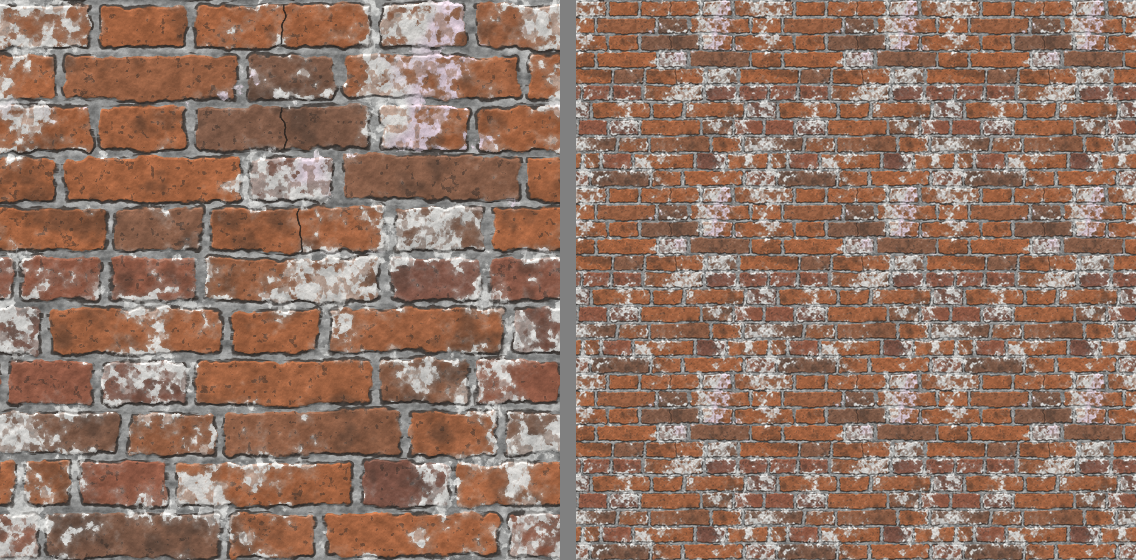
Left: one tile. Right: repeated 3 by 3.
Give the GLSL for this texture, as a WebGL 2 fragment shader.

```glsl
#version 300 es
precision highp float;
// Weathered brick wall: eleven courses of long and short bricks in grey mortar,
// built from ragged rounded boxes, then covered with flaking limewash.
// All noise lattices wrap, so the wall tiles in both directions.

#define ROWS 11.0
#define SHORT_SLOT 0.172
#define JOINT vec2(0.020, 0.015)
#define RAGGED 0.017
#define PAINT 0.0
#define ORANGE vec3(0.64, 0.395, 0.265)
#define BROWN vec3(0.50, 0.365, 0.295)
#define CRIMSON vec3(0.51, 0.33, 0.29)
#define MORTAR vec3(0.56, 0.56, 0.555)
#define LIME vec3(0.80, 0.80, 0.79)
#define LILAC vec3(0.82, 0.76, 0.81)
#define SOOT vec3(0.21, 0.185, 0.17)

uniform vec2 u_resolution;
out vec4 fragColor;

// Centre of the first short brick in each course, from the top down
const float SHORT_CENTRE[11] = float[11](0.258, 0.022, 0.257, 0.020, 0.283,
    0.276, -0.007, 0.257, 0.309, 0.224, -0.012);

struct Brick { vec2 pos; float dist, id, row, isShort, cracked; };

float hash(vec2 p) {
    vec3 q = fract(p.xyx * 0.1031);
    q += dot(q, q.yzx + 33.33);
    return fract((q.x + q.y) * q.z);
}

// Value noise whose lattice repeats after "period" cells
float noise(vec2 p, vec2 period, float seed) {
    vec2 i = floor(p), f = fract(p);
    f = f * f * (3.0 - 2.0 * f);
    vec2 a = mod(i, period) + seed, b = mod(i + 1.0, period) + seed;
    return mix(mix(hash(a), hash(vec2(b.x, a.y)), f.x),
               mix(hash(vec2(a.x, b.y)), hash(b), f.x), f.y);
}

float fbm(vec2 uv, vec2 freq, float seed) {
    float sum = 0.0, amp = 0.533;
    for (int k = 0; k < 4; k++) {
        sum += amp * noise(uv * freq, freq, seed + float(k) * 17.0);
        freq *= 2.0;
        amp *= 0.5;
    }
    return sum;
}

// Finds the brick slot under a point and the distance to its worn outline
Brick locate(vec2 uv) {
    vec2 w = uv + 0.016 * (vec2(fbm(uv, vec2(6), 1.0), fbm(uv, vec2(6), 2.0)) - 0.5);
    float y = (1.0 - w.y) * ROWS;
    float row = mod(floor(y), ROWS);
    float t = 2.0 * fract(w.x - SHORT_CENTRE[int(row)] + 0.5 * SHORT_SLOT);
    float pair = floor(t), x = 0.5 * fract(t);
    bool isShort = x < SHORT_SLOT;
    float lo = isShort ? 0.0 : SHORT_SLOT, hi = isShort ? SHORT_SLOT : 0.5;

    // Three lower courses replace one long brick by two short ones
    bool split = !isShort && pair > 0.5 && row > 4.0 && mod(row, 2.0) > 0.5;
    float cut = row > 8.0 ? 0.40 : 0.336;
    if (split && x < cut) hi = cut;
    else if (split) lo = cut;

    Brick b;
    b.row = row;
    b.isShort = float(isShort || split);
    b.cracked = float(!isShort && pair < 0.5 && row < 5.0 && mod(row, 2.0) < 0.5);
    b.id = hash(vec2(row * 7.0 + pair * 3.0, floor(lo * 50.0)) + 5.0);
    b.pos = vec2(x - 0.5 * (lo + hi), (0.5 - fract(y)) / ROWS);
    vec2 halfSize = 0.5 * (vec2(hi - lo, 1.0 / ROWS) - JOINT * (0.85 + 0.3 * b.id));
    vec2 q = abs(b.pos) - halfSize + 0.006;
    b.dist = length(max(q, 0.0)) + min(max(q.x, q.y), 0.0) - 0.006;
    b.dist += RAGGED * (fbm(uv, vec2(44), 3.0) - 0.5);
    return b;
}

float height(Brick b, vec2 uv) {
    return 0.8 - 0.8 * smoothstep(-0.004, 0.003, b.dist) + 0.7 * fbm(uv, vec2(90), 4.0);
}

void main() {
    vec2 uv = gl_FragCoord.xy / u_resolution;
    Brick b = locate(uv);
    float body = 1.0 - smoothstep(-0.0015, 0.0015, b.dist);
    float coarse = fbm(uv, vec2(9), 11.0);
    float fine = fbm(uv, vec2(60), 12.0);
    float grit = fbm(uv, vec2(110), 15.0);
    float streak = fbm(uv, vec2(16, 80), 13.0);

    // Fired clay with a tone of its own, mottling, soot and pits
    vec3 clay = mix(ORANGE, BROWN, smoothstep(0.25, 0.95, fract(b.id * 7.3)));
    clay = mix(clay, CRIMSON, 0.6 * b.isShort * step(0.6, fract(b.id * 13.7)));
    clay *= 0.66 + 0.34 * fine + 0.16 * coarse + 0.18 * grit;
    clay = mix(clay, SOOT, 0.40 * smoothstep(0.54, 0.78, fbm(uv, vec2(18), 14.0)));
    clay = mix(clay, SOOT, 0.50 * smoothstep(0.64, 0.78, grit));

    // Mortar with flat streaks and thin dark gaps, deepest below each brick
    vec3 joint = MORTAR * (0.32 + 0.62 * streak + 0.38 * fine + 0.40 * grit);
    float below = 1.0 - smoothstep(-0.03, 0.0, b.pos.y);
    float gap = smoothstep(0.44, 0.58, streak + 0.11 * below);
    gap *= 1.0 - smoothstep(0.001, 0.0045, abs(b.dist - 0.0015));
    vec3 color = mix(joint, clay, body);

    // Flaking limewash: its amount varies by brick and grows at the edges
    float amount = fract(b.id * 29.1);
    float limit = mix(0.645, 0.495, amount * amount) - 0.02 * b.isShort - PAINT;
    limit -= 0.06 * smoothstep(-0.012, 0.0, b.dist);
    limit = mix(0.56, limit, body);
    float field = 0.40 * coarse + 0.36 * fbm(uv, vec2(24), 16.0) + 0.24 * fine;
    float flakes = smoothstep(limit, limit + 0.045, field + 0.14 * (grit - 0.5));
    flakes *= 0.35 + 0.65 * smoothstep(0.36, 0.52, fbm(uv, vec2(90, 70), 17.0));
    float haze = smoothstep(limit - 0.11, limit + 0.06, field + 0.1 * (grit - 0.5));
    color = mix(color, MORTAR * (0.7 + 0.5 * fine), 0.45 * haze * body);
    float lilac = smoothstep(0.50, 0.62, fbm(uv, vec2(5), 18.0)) * step(b.row, 4.5);
    color = mix(color, mix(LIME, LILAC, lilac) * (0.82 + 0.36 * fine), 0.93 * flakes);
    color = mix(color, SOOT, 0.80 * gap * (1.0 - 0.6 * flakes));

    // Upright crack through the middle of some long bricks
    float bend = 0.02 * (fbm(uv, vec2(4, 34), 19.0) - 0.5);
    float crack = 1.0 - smoothstep(0.0006, 0.0024, abs(b.pos.x + bend));
    color = mix(color, SOOT * 0.7, 0.85 * crack * b.cracked * body);

    // Relief lit from above
    vec2 toLight = vec2(-0.0008, 0.0024);
    float slope = height(b, uv) - height(locate(uv + toLight), uv + toLight);
    color *= 1.0 + 0.60 * clamp(slope, -0.7, 0.45);
    fragColor = vec4(clamp(color, 0.0, 1.0), 1.0);
}
```
